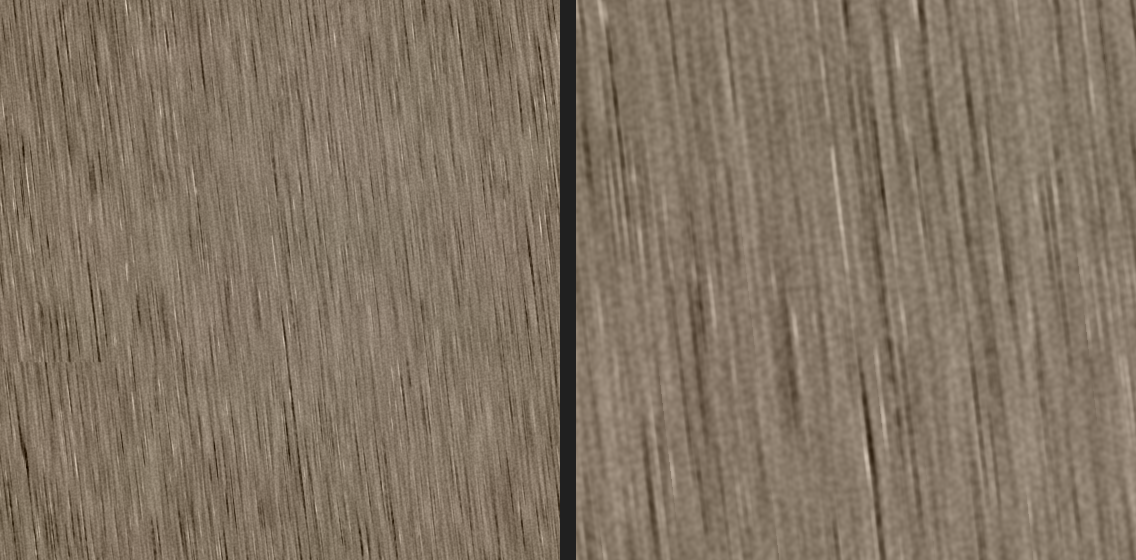
Left, the full canvas; right, a detail of the centre.
This texture is drawn by a Shadertoy shader. Its source:

```glsl
const vec3 WOOD_BASE = vec3(0.530, 0.470, 0.397);
const vec3 HAZE_TINT = vec3(0.000, 0.006, 0.016);
const float GRAIN_LEAN = 0.115;
const float SEAM_HEIGHT = 0.353;
const float SEAM_END = 0.234;

vec2 hash22(vec2 p) {
    vec3 q = fract(p.xyx * vec3(0.1031, 0.1030, 0.0973));
    q += dot(q, q.yzx + 33.33);
    return fract((q.xx + q.yz) * q.zy);
}

float gradientDot(vec2 cell, vec2 corner, vec2 local) {
    float angle = 6.2832 * hash22(cell + corner).x;
    return dot(vec2(cos(angle), sin(angle)), local - corner);
}

// Gradient noise, roughly -0.7 to 0.7
float gradientNoise(vec2 p) {
    vec2 cell = floor(p);
    vec2 f = fract(p);
    vec2 u = f * f * f * (f * (f * 6.0 - 15.0) + 10.0);
    float low = mix(gradientDot(cell, vec2(0, 0), f), gradientDot(cell, vec2(1, 0), f), u.x);
    float high = mix(gradientDot(cell, vec2(0, 1), f), gradientDot(cell, vec2(1, 1), f), u.x);
    return mix(low, high, u.y);
}

// Narrow vertical line around centre, in canvas units
float softLine(float x, float centre, float halfWidth) {
    return 1.0 - smoothstep(halfWidth * 0.2, halfWidth * 1.7, abs(x - centre));
}

// One tapered pore per cell: x is its dark groove, y its lit edge
vec2 poreLayer(vec2 p, float columns, float rows, float seed) {
    float column = floor(p.x * columns);
    vec2 columnRandom = hash22(vec2(column + 57.0, seed));
    float along = p.y * rows + columnRandom.x * 17.0;
    vec2 id = vec2(column + seed * 31.0, floor(along) + 91.0);
    vec2 shape = hash22(id);
    vec2 look = hash22(id + 211.0);

    float x = fract(p.x * columns) / columns;
    float centre = mix(0.35, 0.65, columnRandom.y) / columns;
    float halfWidth = mix(0.0011, 0.0021, shape.x);
    float span = mix(0.22, 0.50, shape.y);
    float taper = 1.0 - smoothstep(span * 0.3, span, abs(fract(along) - 0.5));

    float groove = softLine(x, centre, halfWidth) * pow(look.x, 2.0);
    float edge = softLine(x, centre - halfWidth * 2.0, 0.0013) * pow(look.y, 2.5);
    return vec2(groove, edge) * taper;
}

// Brightness offset of the grain; p.x runs across it and p.y along it
float grainTone(vec2 p, float seed, float calm) {
    vec2 q = p + vec2(seed * 0.37, seed * 0.61);
    q.x += 0.0035 * gradientNoise(q * vec2(5.0, 3.0));

    // Long fibres, from wide bands to hairlines
    float tone = 0.020 * gradientNoise(q * vec2(23.0, 1.3));
    tone += 0.055 * gradientNoise(q * vec2(77.0, 3.0) + 13.0);
    tone += 0.115 * gradientNoise(q * vec2(149.0, 6.0) + 29.0);
    tone += 0.115 * gradientNoise(q * vec2(237.0, 17.0) + 47.0);
    tone *= mix(1.0, 0.8, calm);

    // Scattered pores, broken into uneven dashes along their length
    vec2 pores = vec2(0.0);
    for (int i = 0; i < 4; i++) {
        float layer = float(i);
        pores += poreLayer(q + layer * 0.173, 53.0 + 11.0 * layer, 2.4 + 1.4 * layer, layer + 3.0);
    }
    float cluster = 0.9 + 0.5 * gradientNoise(q * vec2(9.0, 2.3) + 71.0);
    float beads = 0.85 + 0.8 * gradientNoise(q * vec2(90.0, 110.0));
    beads += 0.6 * gradientNoise(q * vec2(80.0, 31.0) + 5.0);
    float glints = 0.35 + 2.0 * gradientNoise(q * vec2(75.0, 37.0));
    pores *= clamp(cluster, 0.5, 1.3) * mix(1.0, 0.65, calm);
    tone -= 0.29 * min(pores.x, 0.9) * clamp(beads, 0.15, 1.2);
    tone += 0.24 * min(pores.y, 1.0) * clamp(glints, 0.0, 1.3);
    return tone;
}

void mainImage(out vec4 fragColor, in vec2 fragCoord) {
    vec2 uv = fragCoord / iResolution.xy;
    vec2 p = vec2(uv.x + GRAIN_LEAN * uv.y, uv.y);

    // Soft pale sheen across the middle
    vec2 fromSheen = (uv - vec2(0.62, 0.57)) * vec2(1.0, 0.8);
    float sheen = exp(-5.5 * dot(fromSheen, fromSheen));

    // A shorter board meets the main one at the lower left
    float below = 1.0 - smoothstep(-0.0015, 0.0015, uv.y - SEAM_HEIGHT);
    float board = below * (1.0 - smoothstep(-0.004, 0.004, p.x - SEAM_END));
    float tone = mix(grainTone(p, 0.0, sheen), grainTone(p, 5.0, sheen), board);

    // Broad stains and fine speckle, turned to hide the noise lattice
    vec2 turned = mat2(0.8, 0.6, -0.6, 0.8) * uv;
    tone += 0.018 * gradientNoise(uv * vec2(4.0, 3.0) + 9.0);
    tone += 0.075 * gradientNoise(turned * 241.0);
    tone += 0.040 * gradientNoise(turned * 131.0 + 37.0);
    tone += mix(-0.020, 0.014, sheen);

    vec3 color = WOOD_BASE + tone + HAZE_TINT * sheen;
    color.rb += vec2(0.010, 0.008) * gradientNoise(uv * 6.0 + 21.0);
    fragColor = vec4(clamp(color, 0.0, 1.0), 1.0);
}
```
